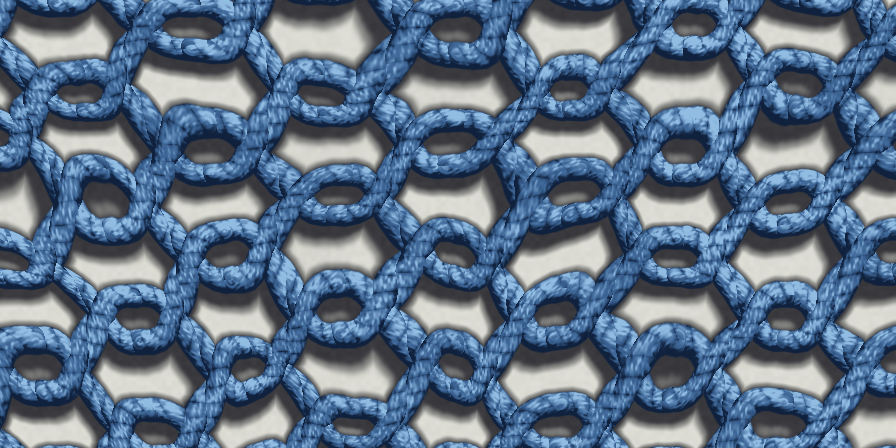
Give the GLSL for this pattern, as a Shadertoy shader.

```glsl
float hash(vec2 p) {
    return fract(sin(dot(p, vec2(12.9898, 78.233))) * 43758.5453);
}

float noise(vec2 p) {
    vec2 i = floor(p), f = fract(p);
    f = f * f * (3.0 - 2.0 * f);
    return mix(mix(hash(i), hash(i + vec2(1, 0)), f.x),
               mix(hash(i + vec2(0, 1)), hash(i + vec2(1, 1)), f.x), f.y);
}

vec2 bezier(vec2 a, vec2 b, vec2 c, vec2 d, float t) {
    float s = 1.0 - t;
    return s * s * s * a + 3.0 * s * s * t * b + 3.0 * s * t * t * c + t * t * t * d;
}

// Nearest point on a curved strand: offset.xy, length along it, parameter
vec4 strand(vec2 p, vec2 a, vec2 b, vec2 c, vec2 d, out float side) {
    vec4 nearest = vec4(9.0);
    vec2 start = a;
    float travelled = 0.0;
    side = 1.0;
    for (int n = 1; n <= 10; n++) {
        vec2 end = bezier(a, b, c, d, float(n) / 10.0);
        vec2 e = end - start, w = p - start;
        float h = clamp(dot(w, e) / dot(e, e), 0.0, 1.0);
        vec2 offset = w - e * h;
        if (dot(offset, offset) < dot(nearest.xy, nearest.xy)) {
            nearest = vec4(offset, travelled + h * length(e), (float(n) - 1.0 + h) / 10.0);
            side = sign(e.x * w.y - e.y * w.x);
        }
        travelled += length(e);
        start = end;
    }
    return nearest;
}

// Knotted mesh: distance to yarn, length along, position across, diffuse light
vec4 mesh(vec2 q) {
    const float radius = 0.108;
    vec2 home = round(q * vec2(1, 2));
    vec4 result = vec4(9.0, 0.0, 0.0, 0.0);
    float nearest = 9.0, top = -1e3;
    for (int j = -1; j <= 1; j++)
    for (int i = -1; i <= 1; i++) {
        vec2 id = home + vec2(i, j);
        float flip = mod(id.x + id.y, 2.0) < 0.5 ? 1.0 : -1.0;
        vec2 p = q - id * vec2(1.0, 0.5);
        p.x = p.x * flip - 0.13;
        for (int k = 0; k < 2; k++) {
            // One strand drops to the next knot, the other tucks in above
            float side;
            vec4 s = k == 0
                ? strand(p, vec2(0.38, 0.20), vec2(0.0, 0.25), vec2(0.08, -0.10), vec2(-0.26, -0.50), side)
                : strand(p, vec2(0.38, -0.21), vec2(-0.02, -0.27), vec2(0.12, 0.12), vec2(-0.20, 0.38), side);
            float d = length(s.xy) - radius * (0.94 + 0.12 * noise(vec2(s.z * 9.0, hash(id) * 50.0)));
            vec2 n = s.xy / radius * vec2(flip, 1.0);
            float dome = sqrt(max(0.0, 1.0 - dot(n, n)));
            float lift = 0.1 * sin(3.14 * s.w) - 0.09 * s.w + (k == 0 ? 0.025 : -0.025) * flip;
            float height = dome * 0.12 + lift - 9.0 * max(d, 0.0);
            nearest = min(nearest, d);
            if (height > top) {
                top = height;
                result = vec4(d, s.z + hash(id + float(k)), side * length(n) * flip,
                              dot(vec3(n, dome), vec3(0.22, 0.58, 0.78)));
            }
        }
    }
    result.x = nearest;
    return result;
}

void mainImage(out vec4 fragColor, in vec2 fragCoord) {
    vec2 p = fragCoord / iResolution.y;

    // Leaning columns and a loose, uneven hand
    vec2 q = p * vec2(3.96, 4.0) + vec2(0.5, 0.28);
    q.x += mix(0.25, -0.06, smoothstep(0.0, 1.4, p.x)) * (p.y - 0.5) * 4.0;
    q += 0.2 * (vec2(noise(q * 1.4), noise(q * 1.4 + 17.0)) - 0.5);

    // Pale ground under soft shadow
    float shade = mesh(q + vec2(0.07, 0.13)).x;
    vec4 yarn = mesh(q);
    float open = smoothstep(-0.07, 0.11, shade) * smoothstep(-0.03, 0.09, yarn.x);
    open *= 0.75 + 0.4 * noise(q * 0.9 + 5.0);
    vec3 color = mix(vec3(0.22, 0.22, 0.24), vec3(0.50, 0.50, 0.49), smoothstep(0.0, 0.4, open));
    color = mix(color, vec3(0.86, 0.86, 0.83), smoothstep(0.3, 0.85, open));
    color += 0.03 * (noise(p * 90.0) - 0.5);

    // Twisted plies with fine fibres
    float ply = abs(sin(yarn.y * 20.0 + yarn.z * 1.3));
    float fibre = noise(vec2(yarn.y * 16.0 + yarn.z * 3.0, yarn.z * 5.0 - yarn.y * 32.0));
    float light = yarn.w * (0.45 + 0.55 * sqrt(ply)) + 0.5 * (fibre - 0.5);
    light *= 0.85 + 0.3 * noise(q * 2.3 + 31.0);
    vec3 blue = mix(vec3(0.06, 0.13, 0.24), vec3(0.24, 0.40, 0.59), smoothstep(0.12, 0.58, light));
    blue = mix(blue, vec3(0.57, 0.74, 0.89), smoothstep(0.52, 1.0, light));

    float edge = 4.0 / iResolution.y;
    color = mix(blue, color, smoothstep(-edge, edge, yarn.x));
    fragColor = vec4(color, 1.0);
}
```
